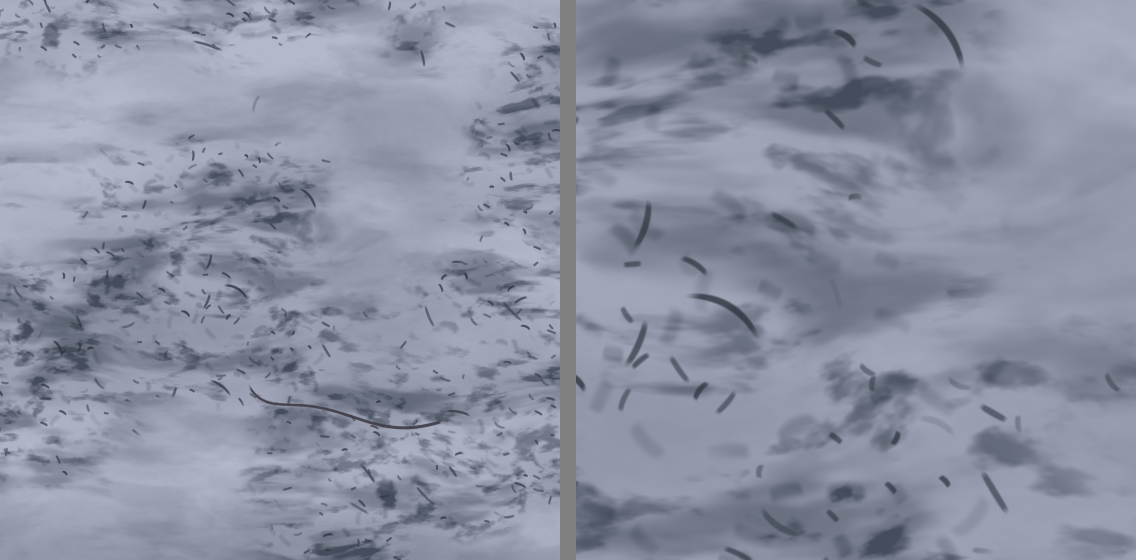
Left: the whole. Right: its middle third, enlarged.
Write a WebGL 1 fragment shader that draws this texture.

```glsl
precision highp float;

uniform vec2 u_resolution;

const vec3 SHADE_COLOR = vec3(0.27, 0.30, 0.36);
const vec3 SNOW_COLOR = vec3(0.68, 0.70, 0.77);
const vec3 BLADE_COLOR = vec3(0.17, 0.20, 0.24);
const vec3 TWIG_COLOR = vec3(0.25, 0.23, 0.27);
const vec2 ROUGH_SCALE = vec2(3.0, 5.0);
const vec2 DRIFT_SCALE = vec2(2.6, 6.5);
const vec2 STREAK_SCALE = vec2(8.0, 25.0);
const vec2 CLUMP_SCALE = vec2(27.0, 58.0);
const float SNOW_LEVEL = 0.90;
const float DRIFT_CONTRAST = 0.72;
const float STREAK_DEPTH = 0.46;
const float CLUMP_DEPTH = 0.50;
const float SMUDGE_DEPTH = 0.26;
const float GRAIN_DEPTH = 0.05;
const float BLADE_TILT = -0.55;
const float BLADE_SOFTNESS = 0.0016;
const vec2 TWIG_START = vec2(0.443, 0.255);
const float TWIG_LENGTH = 0.347;
const float TWIG_WIDTH = 0.0016;

vec2 hash2(vec2 p) {
  vec3 q = fract(p.xyx * vec3(0.1031, 0.1030, 0.0973));
  q += dot(q, q.yzx + 33.33);
  return fract((q.xx + q.yz) * q.zy);
}

float noise(vec2 p) {
  vec2 cell = floor(p);
  vec2 f = fract(p);
  f = f * f * f * (f * (f * 6.0 - 15.0) + 10.0);
  float low = mix(hash2(cell).x, hash2(cell + vec2(1.0, 0.0)).x, f.x);
  float high = mix(hash2(cell + vec2(0.0, 1.0)).x, hash2(cell + 1.0).x, f.x);
  return mix(low, high, f.y);
}

float fbm(vec2 p) {
  float sum = 0.0;
  float gain = 0.533;
  for (int i = 0; i < 4; i++) {
    sum += gain * noise(p);
    p = mat2(1.6, 1.2, -1.2, 1.6) * p + 17.3;
    gain *= 0.5;
  }
  return sum;
}

// Scattered, bent and tapered strokes, one per grid cell
float blades(vec2 p, float cells, float reach, float width, float soft, float chance) {
  vec2 grid = p * cells;
  float ink = 0.0;
  for (int j = -1; j <= 1; j++) {
    for (int i = -1; i <= 1; i++) {
      vec2 cell = floor(grid) + vec2(float(i), float(j));
      vec2 a = hash2(cell + cells + 5.0);
      vec2 b = hash2(cell + cells * 1.7 + 31.0);
      float k = 2.0 * b.x - 1.0;
      float angle = BLADE_TILT + 0.5 * k + k * k * k;
      float c = cos(angle);
      float s = sin(angle);
      vec2 q = mat2(c, -s, s, c) * (grid - cell - a) / cells;
      float extent = reach * mix(0.4, 1.0, b.y);
      float u = q.x / extent;
      float across = abs(q.y + (a.x - 0.5) * 0.7 * extent * u * u);
      float taper = width * sqrt(max(1.0 - u * u, 0.0));
      float stroke = 1.0 - smoothstep(0.0, soft, across - taper);
      stroke *= 1.0 - smoothstep(0.6, 1.0, abs(u));
      float present = smoothstep(0.0, 0.1, chance - fract(a.y * 7.3 + b.y * 3.1));
      ink = max(ink, stroke * present * mix(0.5, 1.0, a.x));
    }
  }
  return ink;
}

// One long winding stem, thinner toward its ends
float twig(vec2 p, float soft) {
  float t = (p.x - TWIG_START.x) / TWIG_LENGTH;
  float hook = 0.06 * exp(-12.0 * max(t, 0.0));
  float phase = 6.0 * (t - 0.28);
  float height = TWIG_START.y + hook + 0.019 * cos(phase);
  float slope = (-12.0 * hook - 0.114 * sin(phase)) / TWIG_LENGTH;
  float d = abs(p.y - height) / sqrt(1.0 + slope * slope);
  float ends = smoothstep(0.0, 0.02, t) * (1.0 - smoothstep(0.98, 1.0, t));
  return ends * (1.0 - smoothstep(0.0, soft, d - TWIG_WIDTH * mix(0.5, 1.0, t)));
}

void main() {
  vec2 p = gl_FragCoord.xy / u_resolution.y;
  float soft = BLADE_SOFTNESS + 0.5 / u_resolution.y;

  // Wind-bent coordinates and the patches where ground shows through
  vec2 bend = vec2(noise(p * 9.0 + 3.0), noise(p * vec2(7.0, 11.0) + 40.0)) - 0.5;
  vec2 w = p + bend * vec2(0.06, 0.035);
  float rough = smoothstep(0.38, 0.61, fbm(w * ROUGH_SCALE + 11.0));

  // Snow relief
  float drift = fbm(w * DRIFT_SCALE + 23.0) - 0.5;
  float streak = smoothstep(0.43, 0.76, fbm(w * STREAK_SCALE + 57.0));
  float clump = smoothstep(0.52, 0.80, fbm(w * CLUMP_SCALE + 91.0));
  float grain = fbm(p * vec2(90.0, 150.0)) - 0.5;
  float smudge = blades(p, 30.0, 0.017, 0.001, 0.006, 0.65 * rough);
  float tone = SNOW_LEVEL + DRIFT_CONTRAST * drift + GRAIN_DEPTH * grain;
  tone -= STREAK_DEPTH * streak * mix(0.3, 1.0, rough);
  tone -= (CLUMP_DEPTH * clump + SMUDGE_DEPTH * smudge) * rough;
  vec3 color = mix(SHADE_COLOR, SNOW_COLOR, clamp(tone, 0.0, 1.05));

  // Grass tips and stem
  float grass = blades(p, 34.0, 0.011, 0.0007, soft, 0.36 * rough);
  grass = max(grass, blades(p, 18.0, 0.017, 0.001, soft, 0.04 + 0.33 * rough));
  grass = max(grass, blades(p, 7.0, 0.032, 0.0011, soft, 0.08 + 0.2 * rough));
  color = mix(color, BLADE_COLOR, 0.8 * grass);
  color = mix(color, TWIG_COLOR, 0.9 * twig(p, soft));

  gl_FragColor = vec4(color, 1.0);
}
```
